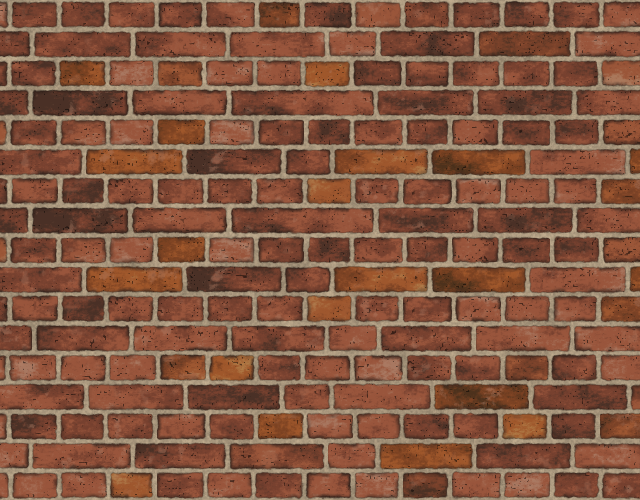
Give the GLSL for this texture, as a Shadertoy shader.

```glsl
// Weathered brick wall: rows of 13 headers alternate with rows of stretchers, 17 rows in all.
// Each brick is a rounded box with rough edges; its colour is a ramp driven by
// a per-brick tone plus layered noise for soot, bloom, pits and burnt edges.

#define HEADERS 13.0      // header bricks across the canvas
#define ROWS 17.0         // rows down the canvas
#define BED_JOINT 0.170   // horizontal mortar width, in row heights
#define HEAD_JOINT 0.170  // vertical mortar width, in row heights
#define JITTER 0.045      // sideways shift of joints, in headers
#define CORNER 0.09       // corner radius, in row heights
#define ROUGHNESS 0.10    // raggedness of brick edges
#define SOOT 0.85         // strength of the blotches on a brick
#define MORTAR vec3(0.66, 0.59, 0.49)

const vec3 BURNT = vec3(0.29, 0.19, 0.15);
const vec3 RUST  = vec3(0.47, 0.255, 0.185);
const vec3 CLAY  = vec3(0.60, 0.335, 0.235);
const vec3 PALE  = vec3(0.66, 0.47, 0.38);

float hash(vec2 p) {
    return fract(sin(dot(p, vec2(127.1, 311.7))) * 43758.5);
}

float noise(vec2 p) {
    vec2 i = floor(p), f = fract(p);
    f = f * f * (3.0 - 2.0 * f);
    return mix(mix(hash(i), hash(i + vec2(1, 0)), f.x),
               mix(hash(i + vec2(0, 1)), hash(i + vec2(1, 1)), f.x), f.y);
}

float fbm(vec2 p) {
    float sum = 0.0, amp = 0.5;
    for (int i = 0; i < 5; i++) {
        sum += amp * noise(p);
        p = p * 2.03 + 17.3;
        amp *= 0.5;
    }
    return sum / 0.97;
}

float roundBox(vec2 p, vec2 halfSize, float r) {
    vec2 q = abs(p) - halfSize + r;
    return length(max(q, 0.0)) + min(max(q.x, q.y), 0.0) - r;
}

// Left and right joints, in headers, of the brick that holds u.
vec2 brickSpan(float u, float row, float closer) {
    if (mod(row, 2.0) < 0.5) return floor(u) + vec2(0, 1);
    if (row == 3.0 && u >= 4.0 && u < 7.0) return vec2(4, 7);   // one long brick
    if (u >= closer && u < closer + 1.0) return closer + vec2(0, 1);
    float start = u < closer ? 0.0 : closer + 1.0;
    return start + 2.0 * floor((u - start) / 2.0) + vec2(0, 2);
}

float jointShift(float joint, float row) {
    return JITTER * (2.0 * hash(vec2(joint, row) + 5.7) - 1.0);
}

vec3 clayRamp(float t) {
    vec3 c = mix(BURNT, RUST, smoothstep(0.05, 0.38, t));
    c = mix(c, CLAY, smoothstep(0.36, 0.64, t));
    return mix(c, PALE, smoothstep(0.68, 1.0, t));
}

vec3 brickColor(vec2 p, vec2 id, float d, float isLong) {
    vec2 q = p + 41.0 * vec2(hash(id + 1.3), hash(id + 8.1));
    float blotch = fbm(q * vec2(1.3, 2.2)) - 0.5;
    float grain = fbm(q * vec2(11.0, 14.0)) - 0.5;
    float tone = 0.30 + 0.46 * hash(id) - 0.10 * isLong;
    tone += SOOT * blotch + 0.38 * grain;
    tone += 0.22 * (hash(id + 3.9) - 0.5) * p.x;                // uneven firing

    vec3 c = clayRamp(tone);
    c *= mix(vec3(1), vec3(1.04, 1.02, 0.72), smoothstep(0.74, 0.9, hash(id + 6.2)));

    // Pale bloom, dark pits, and burnt rims.
    float bloom = smoothstep(0.60, 0.78, fbm(q * 3.1 + 9.0)) * hash(id + 2.6);
    c = mix(c, PALE * 1.05, 0.5 * bloom);
    float pits = smoothstep(0.76, 0.90, noise(q * 17.0)) * smoothstep(0.4, 0.65, noise(q * 3.7));
    c *= 1.0 - 0.5 * pits;
    float rim = smoothstep(-0.17, 0.0, d) * smoothstep(0.3, 0.65, noise(q * 2.6 + 3.0));
    c = mix(c, BURNT * 0.75, rim * (0.35 + 0.5 * hash(id + 4.4)));
    return c * (1.0 - 0.22 * smoothstep(-0.05, 0.0, d));
}

vec3 mortarColor(vec2 p, float d) {
    float grain = fbm(p * 13.0) - 0.5;
    float stain = fbm(p * 0.9 + 30.0) - 0.5;
    vec3 c = MORTAR * (1.0 + 0.35 * grain + 0.25 * stain);
    return c * mix(0.76, 1.0, smoothstep(0.0, 0.05, d));         // contact shade
}

void mainImage(out vec4 fragColor, in vec2 fragCoord) {
    vec2 uv = fragCoord / iResolution.xy;
    float headerWidth = (iResolution.x / HEADERS) / (iResolution.y / ROWS);
    float pixel = ROWS / iResolution.y;
    vec2 wall = vec2(uv.x * HEADERS, (1.0 - uv.y) * ROWS);

    // Row layout: rows 7 to 10 repeat rows 3 to 6.
    float row = floor(wall.y);
    float kind = row > 6.0 && row < 11.0 ? row - 4.0 : row;
    bool headers = mod(kind, 2.0) < 0.5;
    bool shifted = mod(kind, 4.0) == 1.0 && kind > 4.0;
    float offset = headers ? 0.18 : (shifted ? 1.75 : 0.66);
    float u = wall.x - offset;
    vec2 span = brickSpan(u, kind, shifted ? 4.0 : 6.0);
    vec2 id = vec2(span.x, kind);

    // Brick shape in row heights.
    vec2 ends = span + vec2(jointShift(span.x, kind), jointShift(span.y, kind));
    vec2 local = vec2((u - 0.5 * (ends.x + ends.y)) * headerWidth, 0.5 - fract(wall.y));
    local.y += 0.03 * (hash(id + 7.5) - 0.5);
    vec2 halfSize = 0.5 * vec2((ends.y - ends.x) * headerWidth - HEAD_JOINT, 1.0 - BED_JOINT);
    vec2 surface = vec2(wall.x * headerWidth, wall.y);
    float d = roundBox(local, halfSize, CORNER) + ROUGHNESS * (fbm(surface * 6.0) - 0.5);

    float isLong = step(1.5, span.y - span.x);
    vec3 brick = brickColor(local, id, d, isLong);
    float cover = smoothstep(-0.8, 0.8, -d / pixel);
    fragColor = vec4(mix(mortarColor(surface, d), brick, cover), 1.0);
}
```
